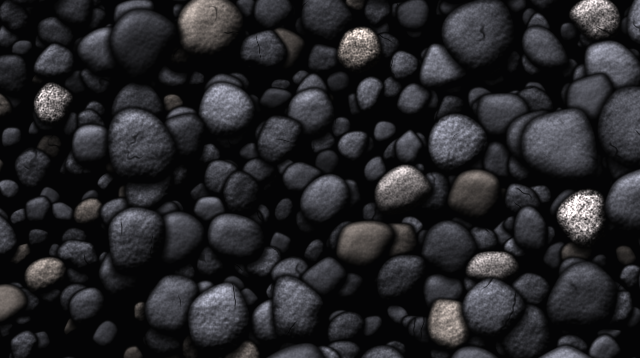
A WebGL 1 fragment shader for this texture:

```glsl
precision highp float;
// Draws a bed of dark, smooth river pebbles lit softly from above.
uniform vec2 u_resolution;

const float TAU = 6.28318;
const vec3 LIGHT = vec3(-0.28, 0.66, 0.70);
const vec3 GAP_COLOR = vec3(0.016, 0.016, 0.018);
const vec3 SLATE = vec3(0.96, 0.97, 1.06);
const vec3 WARM = vec3(1.05, 0.98, 0.94);

vec2 hash2(vec2 p) {
  vec3 a = fract(p.xyx * vec3(0.1031, 0.1030, 0.0973));
  a += dot(a, a.yzx + 33.33);
  return fract((a.xx + a.yz) * a.zy);
}

mat2 rotation(float angle) {
  float c = cos(angle), s = sin(angle);
  return mat2(c, s, -s, c);
}

float cornerSlope(vec2 cell, vec2 offset) {
  return dot(hash2(cell) * 2.0 - 1.0, offset);
}

float gradientNoise(vec2 p) {
  vec2 i = floor(p), f = fract(p);
  vec2 u = f * f * f * (f * (f * 6.0 - 15.0) + 10.0);
  vec2 e = vec2(1.0, 0.0);
  float low = mix(cornerSlope(i, f), cornerSlope(i + e, f - e), u.x);
  float high = mix(cornerSlope(i + e.yx, f - e.yx), cornerSlope(i + 1.0, f - 1.0), u.x);
  return mix(low, high, u.y);
}

float surfaceHeight(vec2 p) {
  return 0.6 * gradientNoise(p * 10.0) + 0.3 * gradientNoise(p * 29.0)
       + 0.13 * gradientNoise(p * 85.0);
}

// Rounded convex polygon: x is 1 on the outline, yz is its gradient.
vec3 pebbleShape(vec2 q, vec2 seed, float sharpness) {
  vec2 r = hash2(seed + 3.7);
  float axis = r.x * TAU;
  float flatness = mix(0.62, 0.98, r.y);
  float total = 0.0;
  vec2 slope = vec2(0.0);
  for (int i = 0; i < 7; i++) {
    vec2 h = hash2(seed + float(i) * 5.3 + 11.0);
    float angle = (float(i) + 0.6 * h.x) * TAU / 7.0 + axis;
    float across = sin(angle - axis);
    float reach = mix(0.9, 1.14, h.y) * mix(1.0, flatness, across * across);
    vec2 side = vec2(cos(angle), sin(angle)) / reach;
    float t = max(dot(q, side), 0.001);
    float weight = pow(t, sharpness - 1.0);
    total += weight * t;
    slope += weight * side;
  }
  float f = pow(total, 1.0 / sharpness);
  return vec3(f, slope / pow(f, sharpness - 1.0));
}

vec3 pebbleColor(vec2 p, vec3 shape, vec2 seed, float depth) {
  vec2 tone = hash2(seed + 21.0);
  vec2 kind = hash2(seed + 47.0);
  vec2 tilt = (hash2(seed + 63.0) - 0.5) * 0.5;
  vec2 local = rotation(kind.y * TAU) * p + seed * 1.7;
  float pale = step(0.94, kind.x) * step(0.8, depth);
  float rough = mix(0.5, 1.5, tone.y);

  // Rounded body with fine surface relief
  vec3 normal = normalize(vec3(shape.yz * 1.5 * pow(shape.x, 2.7) + tilt, 1.0));
  vec2 towardLight = rotation(kind.y * TAU) * LIGHT.xy * 0.007;
  float relief = surfaceHeight(local) - surfaceHeight(local + towardLight);
  float diffuse = max(dot(normal, LIGHT) + relief * rough * 1.5, 0.0);
  float rim = smoothstep(1.02, 0.8, shape.x);
  float light = pow(diffuse, 1.5) * mix(0.3, 1.0, rim) + 0.025;

  // Mineral grain and broken cracks
  float grain = gradientNoise(local * 170.0) + 0.6 * gradientNoise(local * 75.0);
  float albedo = mix(0.32, 0.66, tone.x) + pale * 0.34;
  albedo *= 1.0 + grain * mix(0.25, 0.75, pale) * rough;
  float line = abs(gradientNoise(local * vec2(5.0, 13.0)) + 0.1 * gradientNoise(local * 45.0));
  float broken = smoothstep(0.05, 0.25, gradientNoise(local * 12.0 + 8.0));
  float crack = (1.0 - smoothstep(0.0, 0.035, line)) * broken * step(0.4, tone.y);
  albedo *= 1.0 - 0.6 * crack;

  float sheen = 0.05 * pow(max(dot(normal, normalize(LIGHT + vec3(0.0, 0.0, 1.0))), 0.0), 24.0);
  vec3 tint = mix(SLATE, WARM, max(step(0.88, kind.y), pale * 0.7));
  return tint * (albedo * light + sheen * rim) * depth;
}

// Paints one scattered layer over the layers beneath it.
vec3 paintLayer(vec3 color, vec2 p, float spacing, float density, float depth, float layerId) {
  vec2 grid = rotation(layerId * 0.73 + 0.2) * p / spacing + layerId * 17.0;
  vec2 base = floor(grid);
  for (int j = -1; j <= 1; j++) {
    for (int i = -1; i <= 1; i++) {
      vec2 cell = base + vec2(float(i), float(j));
      vec2 seed = cell + layerId * 31.0 + 100.0;
      vec2 pick = hash2(seed + 81.0);
      if (pick.x > density) continue;
      vec2 center = cell + 0.5 + (hash2(seed) - 0.5) * 0.46;
      float radius = mix(0.36, 0.5, pick.y);
      vec2 q = rotation(-layerId * 0.73 - 0.2) * (grid - center) / radius;
      if (dot(q, q) > 4.8) continue;

      vec3 shape = pebbleShape(q, seed, mix(3.6, 8.0, hash2(seed + 9.0).x));
      float below = -normalize(shape.yz).y;
      float shade = smoothstep(0.96, 1.28 + 0.14 * below, shape.x);
      color *= mix(0.12, 1.0, shade);
      float blur = 1.4 / (u_resolution.y * radius * spacing);
      float cover = 1.0 - smoothstep(1.0 - blur, 1.0 + blur, shape.x);
      if (cover > 0.0) color = mix(color, pebbleColor(p, shape, seed, depth), cover);
    }
  }
  return color;
}

void main() {
  vec2 p = gl_FragCoord.xy / u_resolution.y;
  vec3 color = GAP_COLOR;
  color = paintLayer(color, p, 0.085, 0.95, 0.55, 1.0);
  color = paintLayer(color, p, 0.125, 0.85, 0.75, 2.0);
  color = paintLayer(color, p, 0.175, 0.70, 0.92, 3.0);
  color = paintLayer(color, p, 0.245, 0.55, 1.0, 4.0);
  gl_FragColor = vec4(max(color, GAP_COLOR), 1.0);
}
```
